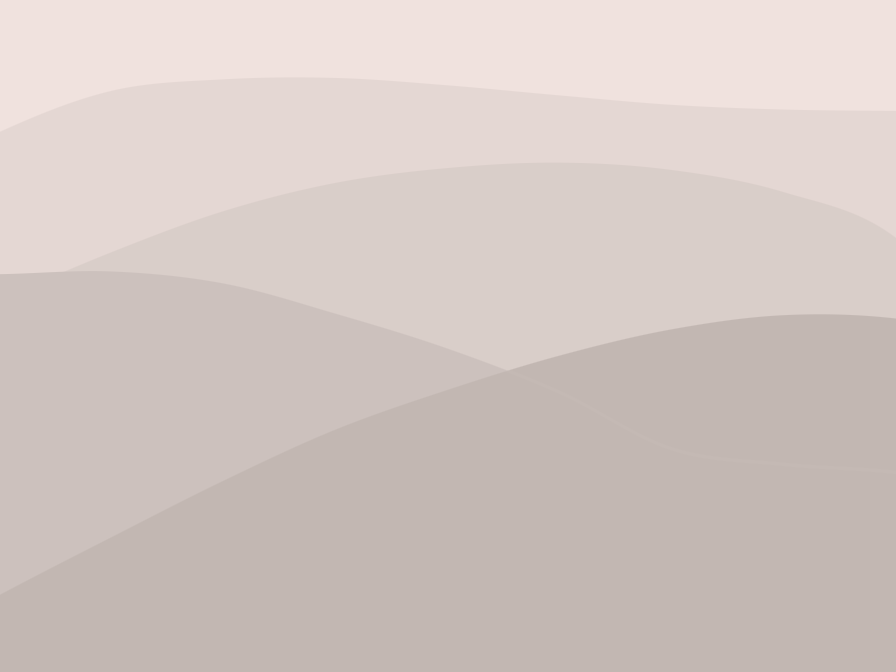
Give the GLSL for this background, as a Shadertoy shader.

```glsl
// Misty layered hills in warm, muted pinks under a pale sky.
// Each ridge is a smooth spline through evenly spaced heights, and the
// layers are painted from far to near with antialiased crests.

// Signed height below a crest; knots run from x = -1/8 to x = 9/8.
float belowRidge(vec2 uv, float heights[11]) {
    float s = clamp(uv.x, 0.0, 0.9999) * 8.0;
    int i = int(s);
    float t = fract(s);
    float a = heights[i], b = heights[i + 1];
    float c = heights[i + 2], d = heights[i + 3];

    // Catmull-Rom interpolation
    float crest = b + 0.5 * t * (c - a
        + t * (2.0 * a - 5.0 * b + 4.0 * c - d
        + t * (3.0 * (b - c) + d - a)));
    return crest - uv.y;
}

// Coverage of the area under a crest, softened over about one pixel.
float coverage(float depth) {
    return clamp(0.5 + depth / fwidth(depth), 0.0, 1.0);
}

void mainImage(out vec4 fragColor, in vec2 fragCoord) {
    vec2 uv = fragCoord / iResolution.xy;

    float farRidge = belowRidge(uv, float[11](
        0.715, 0.804, 0.865, 0.882, 0.884, 0.873, 0.858, 0.844, 0.837, 0.835, 0.834));
    float domeRidge = belowRidge(uv, float[11](
        0.479, 0.554, 0.625, 0.686, 0.728, 0.750, 0.758, 0.747, 0.714, 0.646, 0.460));
    float leftRidge = belowRidge(uv, float[11](
        0.590, 0.592, 0.596, 0.578, 0.533, 0.481, 0.416, 0.332, 0.309, 0.297, 0.270));
    float nearRidge = belowRidge(uv, float[11](
        0.024, 0.115, 0.201, 0.285, 0.361, 0.420, 0.471, 0.510, 0.531, 0.526, 0.493));

    // Sky, then hills from far to near
    vec3 color = vec3(0.941, 0.886, 0.871);
    color = mix(color, vec3(0.896, 0.843, 0.827), coverage(farRidge));
    color = mix(color, vec3(0.851, 0.806, 0.788), coverage(domeRidge));
    color = mix(color, vec3(0.800, 0.757, 0.741), coverage(leftRidge));
    color = mix(color, vec3(0.761, 0.718, 0.698), coverage(nearRidge));

    // Barely visible crest of the left hill through the nearest one
    float seam = 1.0 - smoothstep(0.001, 0.004, abs(leftRidge));
    color += 0.008 * seam * coverage(nearRidge) * step(0.5, uv.x);

    fragColor = vec4(color, 1.0);
}
```
